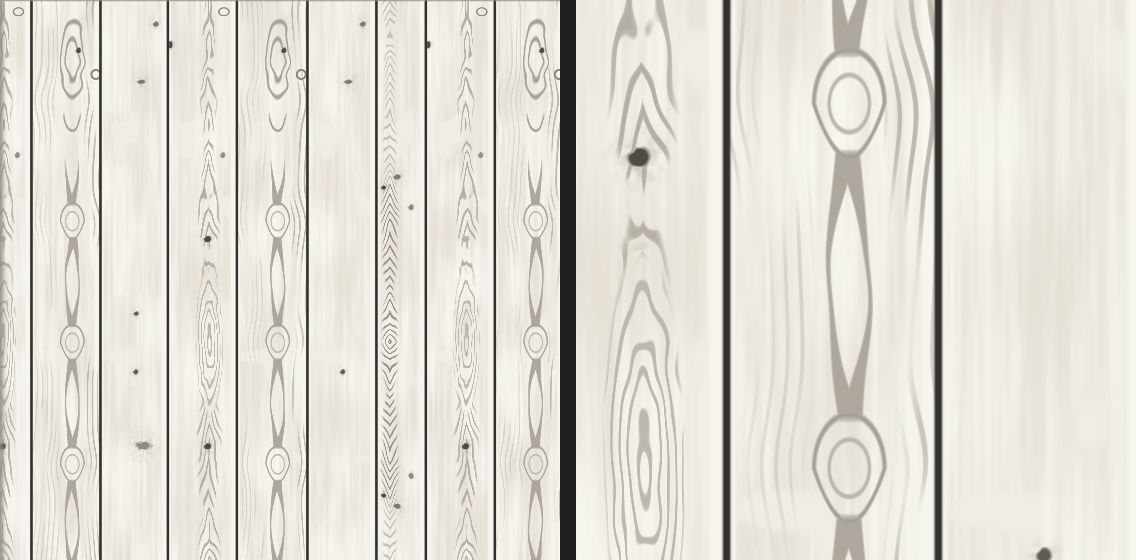
Left: the whole. Right: its middle third, enlarged.
This texture is drawn by a three.js fragment shader. Its source:

```glsl
// Whitewashed vertical pine planks with knots, cathedral grain and dark gaps.
varying vec2 vUv;

const vec3 LIGHT = vec3(.965, .962, .935);
const vec3 CREAM = vec3(.90, .88, .84);
const vec3 GRAIN = vec3(.74, .72, .68);
const vec3 DARK_GRAIN = vec3(.56, .54, .51);
const vec3 KNOT = vec3(.30, .30, .28);
const vec3 GAP = vec3(.20, .19, .18);

float hash(vec2 p) {
  p = fract(p * vec2(.1031, .1137));
  p += dot(p, p.yx + 33.33);
  return fract((p.x + p.y) * p.x * 7.13);
}

float noise(vec2 p) {
  vec2 i = floor(p), f = fract(p);
  f = f * f * (3. - 2. * f);
  return mix(mix(hash(i), hash(i + vec2(1, 0)), f.x),
             mix(hash(i + vec2(0, 1)), hash(i + vec2(1, 1)), f.x), f.y);
}

float below(float edge, float soft, float v) { return 1. - smoothstep(edge - soft, edge + soft, v); }
float stroke(float d, float w) { return below(w, .001, abs(d)); }
float ring(vec2 d, vec2 size, float w) { return stroke((length(d / size) - 1.) * size.x, w); }
float ridges(float phase) { return smoothstep(.25, .95, sin(phase * 6.28318)); }

// Dark core with a faint smeared halo; spot holds centre and radii
float knot(vec2 u, vec4 spot) {
  vec2 d = u - spot.xy;
  float r = length(d / spot.zw) + .5 * noise(d * 260. + 40.) - .25;
  float halo = .3 * exp(-dot(d, d) / (spot.z * spot.z * 5.)) * noise(d * 300. + 9.);
  return max(below(.8, .35, r), halo);
}

// Left edge of each plank; the one before index 7 is narrow
float plankEdge(float i) {
  return -.067 + .1232 * i - .0028 * step(abs(i - 3.5), .6) - .035 * step(6.5, i);
}

// V-shaped grain stacked along an axis
float chevrons(vec2 q, float width, float rate) {
  float lines = ridges(q.y * rate + abs(q.x) * 95. + 1.6 * noise(q * vec2(70, 28)));
  float reach = width * (.5 + noise(vec2(q.y * 22., 3)));
  return lines * below(reach * .75, reach * .25, abs(q.x));
}

float flamePlank(vec2 u, float index) {
  vec2 q = u - vec2(.071 + .004 * noise(vec2(u.y * 14., index)), 0);
  float oval = length((q - vec2(0, .39)) / vec2(.025, .135));
  float inside = below(.95, .1, oval);
  float rings = ridges(oval * 5. + .9 * noise(q * vec2(120, 45)));
  float ink = mix(chevrons(q, .019, 24.) * .48, rings * .38, inside);
  float upper = step(.5, index) * step(index, 6.5);
  ink = max(ink, knot(u, vec4(.071, .573, .008, .007)) * mix(.45, 1., upper));
  ink = max(ink, knot(u, vec4(.071, .203, .008, .007)));
  ink = max(ink, ring(u - vec2(.1, .979), vec2(.009, .007), .0014) * .7);
  ink = max(ink, knot(u, vec4(.098, .723, .005, .006)) * .65);
  return max(ink, knot(u, vec4(.004, .92, .005, .009)));
}

float knotPlank(vec2 u, float index) {
  vec2 q = u - vec2(.073, 0);
  float t = fract((u.y - .171) / .217);
  vec2 d = vec2(q.x, (fract(t + .5) - .5) * .217);
  // Eyes with a pointed lower rim
  vec2 rim = vec2(d.x * (1. + 14. * max(-d.y, 0.)), d.y);
  float eye = max(ring(rim, vec2(.021, .032), .0013) * .55, ring(d, vec2(.012, .017), .001) * .42);
  // Grey stem splitting into two legs between eyes
  float s = clamp((t - .13) / .74, 0., 1.);
  float bend = .003 * noise(vec2(u.y * 25., index)) - .0015;
  float legs = stroke(abs(q.x + bend) - .012 * sin(s * 3.14159), .0012 + .006 * pow(abs(2. * s - 1.), 2.));
  legs *= below(.37, .012, abs(t - .5)) * .52;
  float ink = max(eye, legs) * below(.71, .02, u.y);
  // Tall swirl and cup near the top
  vec2 w = q + .008 * vec2(noise(u * 45.), noise(u * 45. + 9.)) - .004;
  vec2 top = w - vec2(0, .895);
  float swirl = max(ring(top, vec2(.02, .068), .0013), ring(top, vec2(.011, .038), .0014));
  float cup = ring(w - vec2(0, .795), vec2(.016, .026), .0016) * below(.795, .01, u.y);
  ink = max(ink, max(swirl, cup) * .55);
  ink = max(ink, knot(u, vec4(.084, .91, .005, .006)));
  ink = max(ink, ring(u - vec2(.115, .867), vec2(.008), .0018) * .75);
  // Side grain flowing around the eyes
  float flow = abs(q.x) * 115. - .9 * exp(-d.y * d.y * 700.) + 1.5 * noise(u * vec2(30, 9));
  float side = ridges(flow) * smoothstep(.018, .026, abs(q.x));
  side *= smoothstep(.3, .75, noise(u * vec2(60, 10) + index));
  return max(ink, side * mix(.2, .38, step(0., q.x)));
}

float clearPlank(vec2 u, float index) {
  float early = step(index, 2.5);
  float ink = knot(u, vec4(.073, .854, .009, .004)) * .8;
  ink = max(ink, knot(u, vec4(.099, .957, .006, .005)) * .8);
  ink = max(ink, knot(u, vec4(.063, .336, .005, .005)) * .9);
  ink = max(ink, knot(u, vec4(.064, .44, .005, .004)) * early * .9);
  return max(ink, knot(u, vec4(.077, .204, .017, .009)) * early * .7);
}

// Mirrored about its middle
float narrowPlank(vec2 u) {
  vec2 m = vec2(u.x, abs(u.y - .39));
  float ink = chevrons(m - vec2(.024, 0), .014, 60.) * mix(.3, .62, below(.285, .015, m.y));
  ink = max(ink, knot(m, vec4(.037, .294, .008, .005)) * .8);
  ink = max(ink, knot(m, vec4(.013, .275, .005, .004)));
  return max(ink, knot(m, vec4(.062, .24, .005, .006)) * .7);
}

void main() {
  // Plank index and distance to the nearest gap
  float index = 0., gap = 1.;
  for (int i = 1; i < 9; i++) {
    float d = vUv.x - plankEdge(float(i));
    index += step(0., d);
    gap = min(gap, abs(d));
  }
  vec2 u = vec2(vUv.x - plankEdge(index), vUv.y);
  float toRight = plankEdge(index + 1.) - vUv.x;
  float kind = mod(index - step(6.5, index), 3.);
  // Pale wood with fine streaks and worn patches
  float streak = mix(noise(vUv * vec2(190, 7)), noise(vUv * vec2(420, 22)), .4);
  float tone = smoothstep(.15, .85, mix(streak, noise(u * vec2(28, 12) + index * 7.), .45));
  float worn = smoothstep(.72, .9, noise(u * vec2(34, 22) + 17.)) * .6;
  float rimLight = max(below(.012, .004, toRight), below(.006, .002, u.x));
  vec3 color = mix(CREAM, LIGHT, max(max(tone, worn), rimLight));
  // Figure of this plank
  float ink = abs(index - 6.) < .5 ? narrowPlank(u) : kind < .5 ? flamePlank(u, index)
    : kind < 1.5 ? knotPlank(u, index) : clearPlank(u, index);
  color = mix(color, GRAIN, smoothstep(0., .42, ink));
  color = mix(color, DARK_GRAIN, smoothstep(.4, .7, ink));
  color = mix(color, KNOT, smoothstep(.7, 1., ink));
  // Gaps and shaded outer borders
  color = mix(color, DARK_GRAIN, .5 * below(.0028, .0013, gap));
  color = mix(color, GAP, below(.0021, .0009, gap));
  float border = max(below(.006, .006, vUv.x), below(.002, .002, 1. - vUv.y));
  gl_FragColor = vec4(mix(color, DARK_GRAIN, border * .8), 1);
}
```
